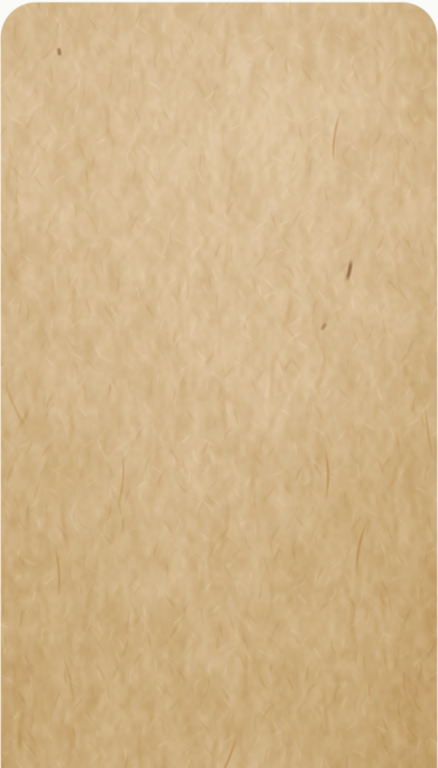
This texture is drawn by a Shadertoy shader. Its source:

```glsl
// Kraft paper card: mottled tan pulp with fine fibres, ochre streaks and dark specks.

const vec3 BACKDROP   = vec3(0.98, 0.98, 0.97);
const vec3 PAPER_DARK = vec3(0.77, 0.64, 0.44);
const vec3 PAPER_PALE = vec3(0.86, 0.76, 0.61);
const vec3 OCHRE      = vec3(0.70, 0.51, 0.25);
const vec3 BARK       = vec3(0.42, 0.27, 0.11);

float hash(vec2 p) {
    return fract(sin(dot(p, vec2(127.1, 311.7))) * 43758.5453);
}

float noise(vec2 p) {
    vec2 i = floor(p), f = fract(p);
    f = f * f * (3.0 - 2.0 * f);
    return mix(mix(hash(i), hash(i + vec2(1, 0)), f.x),
               mix(hash(i + vec2(0, 1)), hash(i + vec2(1, 1)), f.x), f.y);
}

// Signed, zero-centred noise with separate frequencies across and along the grain
float grain(vec2 p, vec2 frequency, float seed) {
    return noise(p * frequency + seed) - 0.5;
}

// Bent, tapered strands scattered one per cell; size.x is half width, size.y half length
float fibres(vec2 p, float cells, vec2 size, float spread, float density, float seed) {
    vec2 q = p * cells, home = floor(q);
    float cover = 0.0;
    for (int y = -1; y <= 1; y++)
    for (int x = -1; x <= 1; x++) {
        vec2 cell = home + vec2(x, y), key = cell + seed;
        vec2 d = q - cell - vec2(hash(key), hash(key + 17.3));
        float angle = (hash(key + 31.9) - 0.5) * spread;
        float c = cos(angle), s = sin(angle);
        d = vec2(c * d.x - s * d.y, s * d.x + c * d.y);
        d.x += (hash(key + 47.1) - 0.5) * d.y * d.y;
        float along = 1.0 - smoothstep(0.3, 1.0, abs(d.y) / size.y);
        float across = 1.0 - smoothstep(0.0, 1.0, abs(d.x) / size.x);
        float strength = mix(0.4, 1.0, hash(key + 59.7));
        cover = max(cover, along * across * strength * step(hash(key + 73.3), density));
    }
    return cover;
}

float roundedBox(vec2 p, vec2 halfSize, float radius) {
    vec2 d = abs(p) - halfSize + radius;
    return length(max(d, 0.0)) + min(max(d.x, d.y), 0.0) - radius;
}

// Broad light: pale at the upper middle, deeper towards the foot and right edge
float lighting(vec2 uv) {
    float side = abs(uv.x - 0.47) * 2.0;
    float tone = mix(0.28, 0.98, smoothstep(-0.15, 0.95, uv.y));
    tone -= 0.28 * side * side * side;
    tone -= 0.16 * smoothstep(0.5, 1.0, uv.x) * (1.0 - uv.y);
    return tone - 0.15 * smoothstep(0.85, 1.0, uv.y);
}

// Pulp texture, from wide clouds down to fine vertical grain
float pulp(vec2 p) {
    vec2 warped = p + 0.008 * vec2(grain(p, vec2(30.0), 5.0), grain(p, vec2(30.0), 9.0));
    float tone = 0.22 * grain(p, vec2(9.0, 6.0), 3.0);
    tone += 0.30 * grain(warped, vec2(60.0, 22.0), 11.0);
    tone += 0.40 * grain(warped, vec2(130.0, 60.0), 23.0);
    tone += 0.22 * grain(warped, vec2(190.0, 150.0), 37.0);
    tone += 0.30 * fibres(p, 38.0, vec2(0.11, 0.45), 2.2, 0.7, 2.0);
    return tone - 0.34 * fibres(p, 34.0, vec2(0.10, 0.50), 1.5, 0.7, 91.0);
}

vec3 paper(vec2 p, vec2 uv) {
    float tone = lighting(uv) + pulp(p);
    vec3 color = mix(PAPER_DARK, PAPER_PALE, clamp(tone, -0.35, 1.2));

    // Soft ochre streaks, then thin long fibres
    float streak = fibres(p, 13.0, vec2(0.07, 0.55), 0.35, 0.5, 140.0);
    float strand = fibres(p, 8.0, vec2(0.024, 0.32), 0.9, 0.35, 211.0);
    color = mix(color, OCHRE, 0.24 * streak * mix(1.0, 0.55, uv.y));
    color = mix(color, OCHRE, 0.55 * strand);

    // Sparse bark specks and splinters
    float speck = fibres(p, 8.0, vec2(0.034, 0.055), 3.0, 0.13, 307.0);
    float splinter = fibres(p, 6.0, vec2(0.026, 0.10), 1.2, 0.08, 419.0);
    return mix(color, BARK, 0.75 * max(speck, splinter));
}

void mainImage(out vec4 fragColor, in vec2 fragCoord) {
    vec2 uv = fragCoord / iResolution.xy;
    vec2 p = fragCoord / iResolution.y;
    float width = iResolution.x / iResolution.y;

    // The card runs past the foot of the canvas, so only its top corners show
    vec2 cardCentre = vec2(0.5 * width, 0.4);
    vec2 cardHalf = vec2(0.5 * width - 0.001, 0.597);
    float edge = roundedBox(p - cardCentre, cardHalf, 0.046);
    float soft = 1.2 / iResolution.y;
    float card = 1.0 - smoothstep(-soft, soft, edge);

    fragColor = vec4(mix(BACKDROP, paper(p, uv), card), 1.0);
}
```
